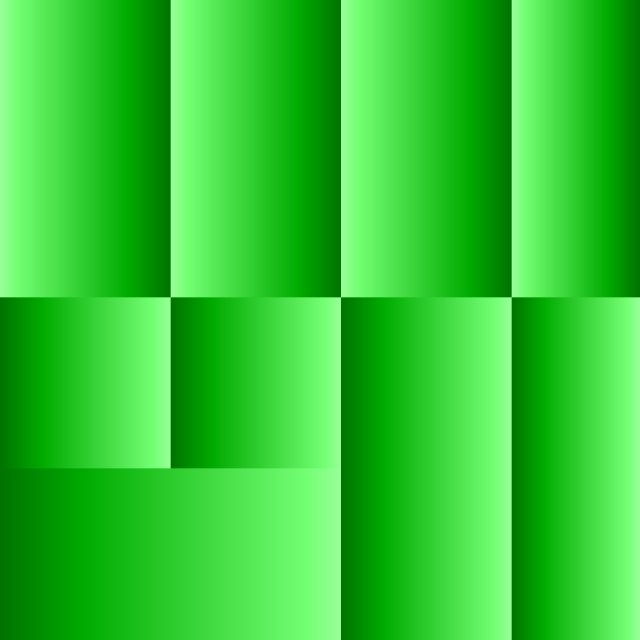
A Shadertoy shader for this background:

```glsl
// Green panels, each shaded by a horizontal four-stop gradient.
// The upper row runs light to dark, the lower panels dark to light;
// the seams are smoothed by averaging a small grid of samples.

#define PITCH      0.2665   // width of a regular column
#define ROW_SPLIT  0.5352   // height of the seam between the rows
#define WIDE_TOP   0.2682   // top of the double-width panel
#define DEEP_STOP  0.25     // gradient position of the deep green
#define LIGHT_STOP 0.90     // gradient position of the light green
#define SAMPLES    3        // samples per pixel side

const vec3 SHADOW = vec3(0.00, 0.45, 0.00);
const vec3 DEEP   = vec3(0.00, 0.67, 0.00);
const vec3 LIGHT  = vec3(0.45, 1.00, 0.45);
const vec3 GLINT  = vec3(0.60, 1.00, 0.60);

// Piecewise linear ramp from shadow (0) to glint (1)
vec3 greenRamp(float t) {
    vec3 color = mix(SHADOW, DEEP, clamp(t / DEEP_STOP, 0.0, 1.0));
    color = mix(color, LIGHT, clamp((t - DEEP_STOP) / (LIGHT_STOP - DEEP_STOP), 0.0, 1.0));
    return mix(color, GLINT, clamp((t - LIGHT_STOP) / (1.0 - LIGHT_STOP), 0.0, 1.0));
}

// Colour of the panel layout at a point in canvas units
vec3 panels(vec2 p) {
    bool isWide = p.y < WIDE_TOP && p.x < 2.0 * PITCH;
    float width = isWide ? 2.0 * PITCH : PITCH;

    // The last column is narrower, so its gradient is compressed
    float left = min(floor(p.x / width) * width, 3.0 * PITCH);
    float right = min(left + width, 1.0);
    float t = clamp((p.x - left) / (right - left), 0.0, 1.0);

    return greenRamp(p.y > ROW_SPLIT ? 1.0 - t : t);
}

void mainImage(out vec4 fragColor, in vec2 fragCoord) {
    vec3 sum = vec3(0.0);
    for (int y = 0; y < SAMPLES; y++) {
        for (int x = 0; x < SAMPLES; x++) {
            vec2 offset = (vec2(x, y) + 0.5) / float(SAMPLES) - 0.5;
            sum += panels((fragCoord + offset) / iResolution.xy);
        }
    }
    fragColor = vec4(sum / float(SAMPLES * SAMPLES), 1.0);
}
```
